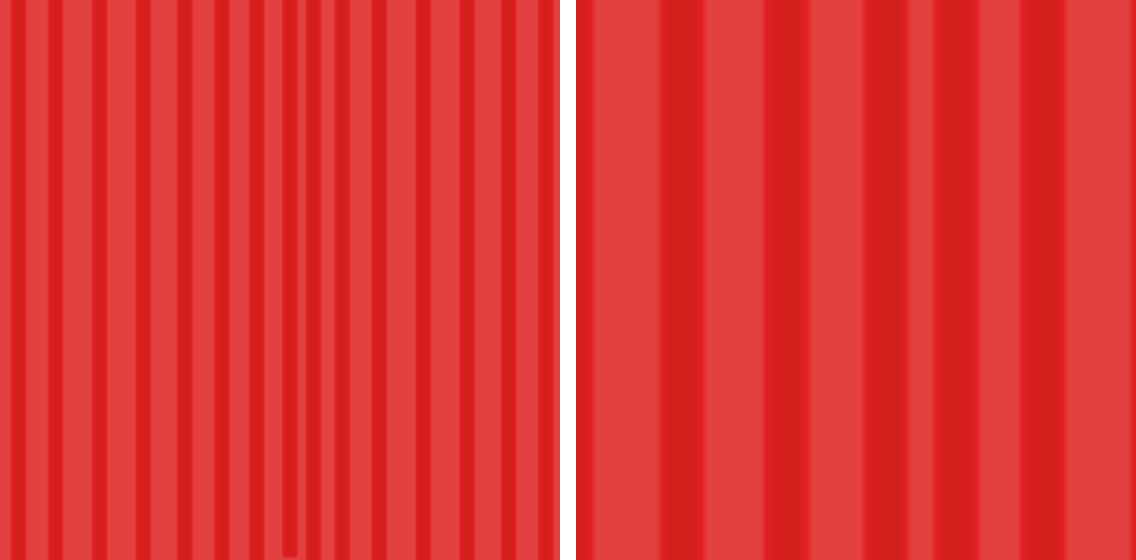
Left, the full canvas; right, a detail of the centre.
Write a three.js fragment shader that draws this pattern.

```glsl
// Draws uneven vertical red stripes with soft edges, in a repeating group of nine.
varying vec2 vUv;

// Signed distance to a vertical bar with rounded lower corners and no upper end.
float barDistance(float fromCentre, float aboveBottom) {
  float radius = 0.006;
  vec2 q = vec2(abs(fromCentre) - 0.0137, -aboveBottom) + radius;
  return length(max(q, 0.0)) + min(max(q.x, q.y), 0.0) - radius;
}

// Nearest stripe of the group, which repeats across the canvas.
float stripesDistance(vec2 p) {
  float period = 0.5781;
  mat3 centres = mat3(0.0332, 0.0990, 0.1777,
                      0.2559, 0.3301, 0.3965,
                      0.4586, 0.5178, 0.5599);
  float nearest = 1.0;
  for (int i = 0; i < 3; i++) {
    for (int j = 0; j < 3; j++) {
      float x = mod(p.x - centres[i][j] + 0.5 * period, period) - 0.5 * period;
      // The eighth stripe stops just short of the lower border.
      float bottom = (i == 2 && j == 1) ? 0.004 : -0.03;
      nearest = min(nearest, barDistance(x, p.y - bottom));
    }
  }
  return nearest;
}

void main() {
  float d = stripesDistance(vUv);
  vec3 ground = vec3(0.892, 0.253, 0.247);
  vec3 rim = vec3(0.880, 0.125, 0.135);
  vec3 core = vec3(0.835, 0.122, 0.115);

  // Bright rim that deepens toward the middle of each stripe.
  vec3 stripe = mix(rim, core, smoothstep(0.001, 0.007, -d));
  float softness = max(0.0025, 0.7 * fwidth(vUv.x));
  float cover = 1.0 - smoothstep(-softness, softness, d);
  gl_FragColor = vec4(mix(ground, stripe, cover), 1.0);
}
```
